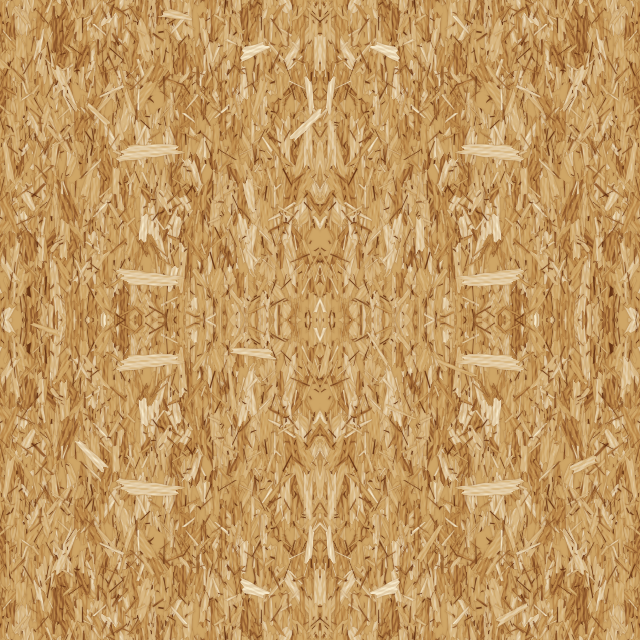
A Shadertoy shader for this texture:

```glsl
// Oriented strand board: layered wood flakes, mirrored two by two across the canvas.
const vec3 BARK   = vec3(0.40, 0.20, 0.08);
const vec3 BROWN  = vec3(0.60, 0.38, 0.19);
const vec3 OCHRE  = vec3(0.74, 0.54, 0.29);
const vec3 HONEY  = vec3(0.81, 0.65, 0.40);
const vec3 STRAW  = vec3(0.85, 0.72, 0.51);
const vec3 CREAM  = vec3(0.89, 0.80, 0.65);
const vec3 IVORY  = vec3(0.97, 0.92, 0.80);

const int   FLAKE_LAYERS = 8;
const vec2  FLAKE_CELL   = vec2(0.040, 0.055);
const vec2  FLAKE_SIZE   = vec2(0.0115, 0.046);  // half width, half length
const float FLAKE_TILT   = 0.70;                 // largest lean from vertical
const int   SPLINTER_LAYERS = 3;
const float SHADOW_WIDTH = 0.0010;
const vec3  SHADOW_DEPTH = vec3(0.10, 0.15, 0.20);  // warm: blue fades most
const float GRAIN_DEPTH  = 0.17;

vec3 hash3(vec2 p) {
    vec3 q = fract(vec3(p.xyx) * vec3(0.1031, 0.1030, 0.0973));
    q += dot(q, q.yxz + 33.33);
    return fract((q.xxy + q.yzz) * q.zyx);
}

mat2 rotate(float a) {
    float c = cos(a), s = sin(a);
    return mat2(c, -s, s, c);
}

// Wood colour from dark bark (below 0) to bare ivory (above 1)
vec3 woodRamp(float t) {
    vec3 c = mix(BARK, BROWN, smoothstep(-0.25, 0.03, t));
    c = mix(c, OCHRE, smoothstep(0.03, 0.22, t));
    c = mix(c, HONEY, smoothstep(0.25, 0.48, t));
    c = mix(c, STRAW, smoothstep(0.52, 0.78, t));
    c = mix(c, CREAM, smoothstep(0.84, 1.02, t));
    return mix(c, IVORY, smoothstep(1.05, 1.3, t));
}

// Layered sines that run along the flake
float grain(vec2 q, float phase) {
    float bend = 1.5 * sin(q.y * 55.0 + phase);
    return 0.45 * sin(q.x * 640.0 + bend + phase)
         + 0.45 * sin(q.x * 1230.0 - bend + 2.0 * phase)
         + 0.40 * sin(q.y * 310.0 + q.x * 710.0 + 5.0 * phase);
}

// One flake with torn ends, a soft shadow and grain; q is centred and upright
void drawFlake(inout vec3 col, vec2 q, vec2 halfSize, float tone, float phase) {
    float torn = 0.10 * halfSize.y * sin(q.x * 620.0 + phase)
               + 0.8 * q.x * sin(phase * 3.0);
    float side = 0.06 * halfSize.x * sin(q.y * 190.0 + phase);
    float taper = 1.0 - 0.4 * sin(phase) * q.y / halfSize.y;
    float d = max(abs(q.x) + side - halfSize.x * taper, abs(q.y) + torn - halfSize.y);
    if (d > 4.0 * SHADOW_WIDTH) return;
    float blur = 0.7 / iResolution.y;
    col *= 1.0 - SHADOW_DEPTH * exp(-max(d, 0.0) / SHADOW_WIDTH);
    float rim = 0.06 * smoothstep(-0.002, 0.0, d);
    vec3 wood = woodRamp(tone + GRAIN_DEPTH * grain(q, phase) - rim);
    col = mix(col, wood, smoothstep(blur, -blur, d));
}

// Scatters one jittered flake in each chosen cell of a grid
void scatterFlakes(inout vec3 col, vec2 p, vec2 cell, vec2 size, float tilt,
                   float density, vec2 toneRange, float seed) {
    vec2 base = floor(p / cell);
    for (int j = -1; j <= 1; j++)
    for (int i = -1; i <= 1; i++) {
        vec2 id = base + vec2(i, j);
        vec3 place = hash3(id + seed);
        if (place.z > density) continue;
        vec3 form = hash3(id + seed + 57.3);
        vec3 look = hash3(id + seed + 131.7);
        float lean = 2.0 * form.x - 1.0;
        vec2 q = rotate(tilt * lean * abs(lean)) * (p - (id + place.xy) * cell);
        vec2 halfSize = size * mix(vec2(0.25, 0.45), vec2(1.0), form.yz);
        drawFlake(col, q, halfSize, mix(toneRange.x, toneRange.y, look.x), 6.283 * look.y);
    }
}

void mainImage(out vec4 fragColor, in vec2 fragCoord) {
    vec2 uv = fragCoord / iResolution.xy;
    vec2 p = abs(uv - 0.5);  // mirror about both centre lines
    vec3 col = HONEY;

    // Broad flakes, alternating large and small
    for (int i = 0; i < FLAKE_LAYERS; i++) {
        float k = float(i);
        float s = mix(1.0, 0.42, fract(k * 0.618));
        scatterFlakes(col, p, FLAKE_CELL * s, FLAKE_SIZE * s, FLAKE_TILT,
                      0.50, vec2(0.11, 1.04), 19.0 * k + 3.0);
    }

    // Thin splinters, rusty cracks and small dark pits
    for (int i = 0; i < SPLINTER_LAYERS; i++) {
        float k = float(i);
        scatterFlakes(col, p, vec2(0.024), vec2(0.0022, 0.018), 1.2,
                      0.30, vec2(0.05, 1.12), 23.0 * k + 211.0);
    }
    scatterFlakes(col, p, vec2(0.020), vec2(0.0009, 0.015), 1.1, 0.32, vec2(-0.2, 0.2), 283.0);
    scatterFlakes(col, p, vec2(0.011), vec2(0.0011, 0.004), 1.5, 0.28, vec2(-0.3, 0.25), 307.0);
    scatterFlakes(col, p, vec2(0.07), vec2(0.003, 0.012), 0.8, 0.14, vec2(-0.35, 0.0), 331.0);

    // Pale flakes: mirrored ones, then a few that break the symmetry
    scatterFlakes(col, p, vec2(0.09), vec2(0.006, 0.036), 1.3, 0.18, vec2(0.8, 1.1), 401.0);
    scatterFlakes(col, uv, vec2(0.11), vec2(0.007, 0.038), 1.5, 0.20, vec2(0.65, 1.1), 433.0);

    // Wide pale strips lying across, folded once more in height
    vec2 strip = vec2(p.x - 0.266, abs(p.y - 0.164) - 0.10);
    drawFlake(col, rotate(1.48) * strip, vec2(0.010, 0.044), 1.0, 2.6);
    drawFlake(col, rotate(1.2) * (p - vec2(0.103, 0.422)), vec2(0.008, 0.020), 1.15, 0.7);

    fragColor = vec4(col, 1.0);
}
```
